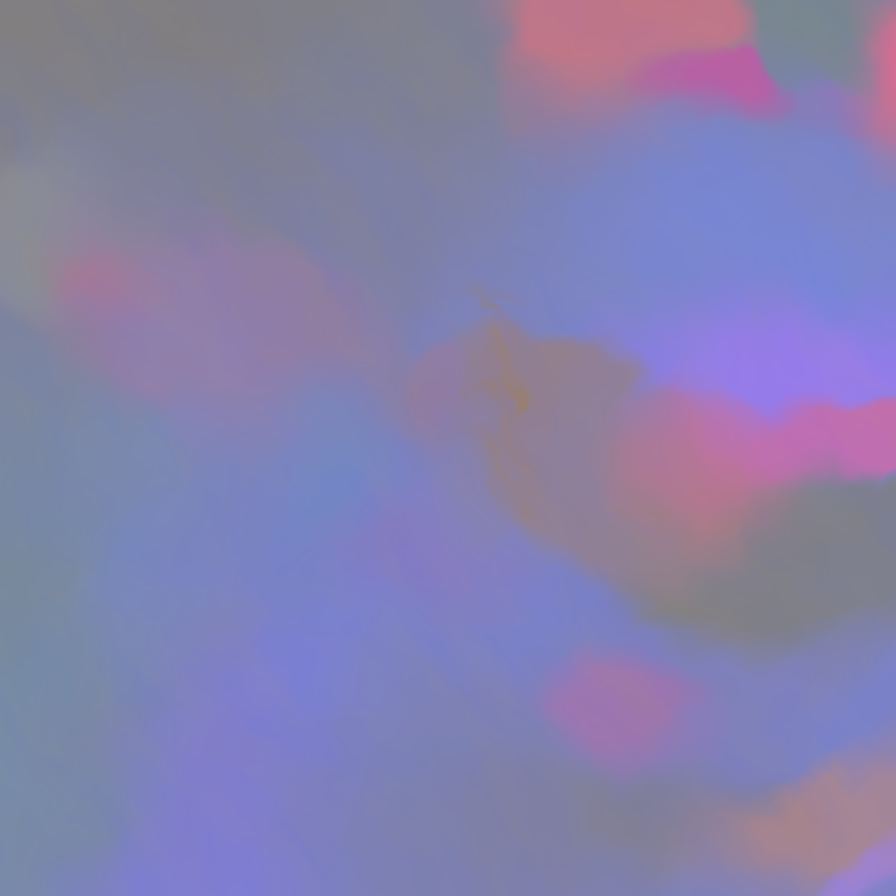
A Shadertoy shader for this background:

```glsl
#define WARP_SCALE 3.2
#define WARP_AMOUNT 0.13
#define CURL_SCALE 10.0
#define CURL_AMOUNT 0.065
#define FRAY_SCALE 32.0
#define FRAY_AMOUNT 0.016
#define TINT_AMOUNT 0.055
#define STREAK_AMOUNT 0.034

const vec3 GREY = vec3(0.50, 0.50, 0.53);
const vec3 SLATE = vec3(0.49, 0.505, 0.75);
const vec3 AZURE = vec3(0.47, 0.53, 0.84);
const vec3 TEAL = vec3(0.46, 0.55, 0.62);
const vec3 VIOLET = vec3(0.50, 0.49, 0.86);
const vec3 CORAL = vec3(0.76, 0.46, 0.53);

float hash(vec2 cell) {
    vec3 q = fract(cell.xyx * 0.1031);
    q += dot(q, q.yzx + 33.33);
    return fract((q.x + q.y) * q.z);
}

float noise(vec2 p) {
    vec2 cell = floor(p), f = fract(p);
    f = f * f * f * (f * (f * 6.0 - 15.0) + 10.0);
    return mix(mix(hash(cell), hash(cell + vec2(1, 0)), f.x),
               mix(hash(cell + vec2(0, 1)), hash(cell + vec2(1, 1)), f.x), f.y);
}

// Fractal noise centred on zero
float fbm(vec2 p) {
    float sum = 0.0, amplitude = 0.5;
    for (int i = 0; i < 4; i++) {
        sum += amplitude * (noise(p) - 0.5);
        p = mat2(0.8, 0.6, -0.6, 0.8) * p * 2.03 + 17.3;
        amplitude *= 0.5;
    }
    return sum;
}

vec2 fbm2(vec2 p) {
    return vec2(fbm(p), fbm(p + 41.7));
}

// Coverage of a tilted ellipse, softer on its underside
float puff(vec2 p, vec2 centre, vec2 radius, float tilt, float softness) {
    float c = cos(tilt), s = sin(tilt);
    vec2 q = mat2(c, -s, s, c) * (p - centre) / radius;
    softness = min(softness * mix(1.5, 1.0, smoothstep(-0.8, 0.5, q.y)), 0.95);
    return 1.0 - smoothstep(1.0 - softness, 1.0 + softness, length(q));
}

// Wide washes behind the clouds
vec3 sky(vec2 p) {
    vec3 color = mix(SLATE, GREY, smoothstep(0.45, 1.12, p.y - 0.32 * p.x + 0.12));
    color = mix(color, GREY, 0.3 * puff(p, vec2(0.55, 0.88), vec2(0.35, 0.2), 0.3, 0.9));
    color = mix(color, TEAL, 0.85 * puff(p, vec2(-0.02, 0.24), vec2(0.19, 0.36), -0.2, 0.8));
    color = mix(color, AZURE, 0.85 * puff(p, vec2(0.96, 0.70), vec2(0.30, 0.15), 0.2, 0.9));
    color = mix(color, VIOLET, 0.9 * puff(p, vec2(0.27, 0.04), vec2(0.12, 0.22), -0.25, 0.8));
    color = mix(color, GREY, 0.4 * puff(p, vec2(0.52, 0.06), vec2(0.2, 0.13), 0.0, 0.9));
    return color;
}

void mainImage(out vec4 fragColor, in vec2 fragCoord) {
    vec2 uv = fragCoord / iResolution.xy;

    // Billowing outlines, finer curls and frayed rims
    vec2 p = uv + WARP_AMOUNT * fbm2(uv * WARP_SCALE + 3.0);
    p += CURL_AMOUNT * fbm2(p * CURL_SCALE);
    p += FRAY_AMOUNT * fbm2(p * FRAY_SCALE);
    float edge = mix(0.17, 0.6, smoothstep(0.3, 0.7, noise(uv * 8.0 + 8.0)));
    vec3 color = sky(p);

    // Pale cloud on the left
    color = mix(color, vec3(0.55, 0.56, 0.60), 0.75 * puff(p, vec2(0.04, 0.73), vec2(0.10, 0.09), -0.4, edge));
    color = mix(color, vec3(0.58, 0.49, 0.64), 0.85 * puff(p, vec2(0.22, 0.64), vec2(0.19, 0.10), -0.15, edge));
    color = mix(color, vec3(0.66, 0.46, 0.58), 0.65 * puff(p, vec2(0.10, 0.69), vec2(0.045, 0.035), 0.0, 0.8));
    color = mix(color, vec3(0.45, 0.53, 0.74), 0.75 * puff(p, vec2(0.36, 0.46), vec2(0.06, 0.10), 0.1, 0.8));
    color = mix(color, vec3(0.54, 0.47, 0.72), 0.7 * puff(p, vec2(0.48, 0.38), vec2(0.09, 0.06), 0.0, 0.8));

    // Warm bank at the top
    color = mix(color, vec3(0.47, 0.53, 0.54), 0.8 * puff(p, vec2(0.86, 0.97), vec2(0.12, 0.06), 0.0, 0.5));
    color = mix(color, CORAL, 0.95 * puff(p, vec2(0.69, 0.95), vec2(0.11, 0.11), -0.4, edge));
    color = mix(color, vec3(0.73, 0.36, 0.63), 0.9 * puff(p, vec2(0.79, 0.875), vec2(0.05, 0.035), 0.0, edge));
    color = mix(color, vec3(0.57, 0.47, 0.70), 0.8 * puff(p, vec2(0.91, 0.87), vec2(0.05, 0.03), 0.0, 0.6));
    color = mix(color, vec3(0.83, 0.43, 0.57), puff(p, vec2(1.0, 0.93), vec2(0.06, 0.09), -0.3, edge));

    // Glowing ridge, its shadow and the ochre cloud
    color = mix(color, vec3(0.60, 0.48, 0.93), 0.9 * puff(p, vec2(0.92, 0.57), vec2(0.21, 0.075), 0.1, 0.75));
    color = mix(color, vec3(0.76, 0.43, 0.67), 0.95 * puff(p, vec2(0.92, 0.51), vec2(0.18, 0.045), 0.05, edge));
    color = mix(color, GREY, 0.95 * puff(p, vec2(0.88, 0.39), vec2(0.17, 0.09), 0.0, edge));
    color = mix(color, vec3(0.57, 0.50, 0.57), 0.95 * puff(p, vec2(0.65, 0.50), vec2(0.18, 0.09), -0.6, edge));
    color = mix(color, vec3(0.57, 0.49, 0.64), 0.9 * puff(p, vec2(0.49, 0.57), vec2(0.045, 0.05), 0.3, edge));
    color = mix(color, CORAL, 0.65 * puff(p, vec2(0.80, 0.48), vec2(0.06, 0.055), -0.3, 0.8));
    float ochre = puff(p, vec2(0.60, 0.55), vec2(0.16, 0.065), -0.6, 0.6);
    ochre *= smoothstep(0.0, 0.22, fbm(p * vec2(25.0, 14.0) + p.yx * 8.0));
    color = mix(color, vec3(0.60, 0.50, 0.43), 0.8 * ochre);

    // Low clouds
    color = mix(color, vec3(0.63, 0.46, 0.69), 0.85 * puff(p, vec2(0.71, 0.23), vec2(0.08, 0.065), 0.2, edge + 0.15));
    color = mix(color, vec3(0.50, 0.50, 0.60), 0.85 * puff(p, vec2(0.76, 0.10), vec2(0.12, 0.055), 0.0, 0.6));
    color = mix(color, vec3(0.65, 0.52, 0.57), 0.95 * puff(p, vec2(0.97, 0.10), vec2(0.14, 0.07), 0.1, edge));
    color = mix(color, vec3(0.62, 0.50, 0.84), 0.8 * puff(p, vec2(0.97, 0.02), vec2(0.10, 0.025), 0.6, 0.6));

    // Drifting tints and faint brush streaks
    float tint = fbm(p * 5.0 + 23.0);
    float streak = fbm(mat2(0.8, -0.6, 0.6, 0.8) * p * vec2(30.0, 9.0));
    color += TINT_AMOUNT * tint * vec3(0.4, -0.3, -2.0);
    color += STREAK_AMOUNT * streak * vec3(0.9, 0.5, -1.4);
    fragColor = vec4(clamp(color, 0.0, 1.0), 1.0);
}
```
